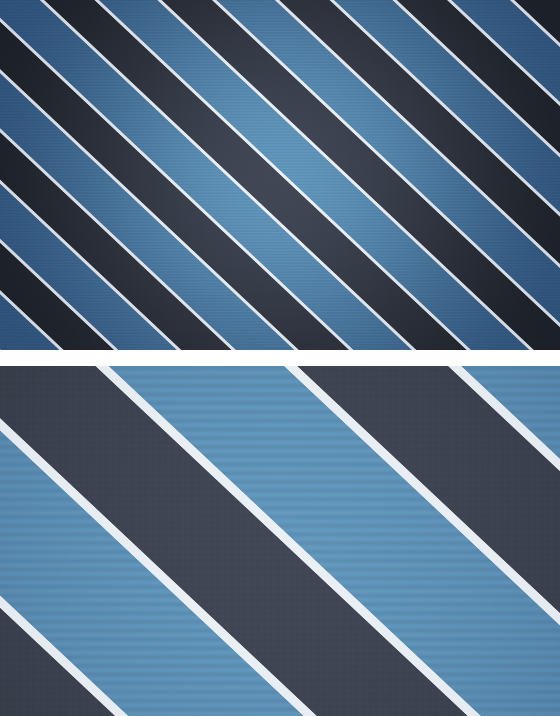
Top, the full canvas; bottom, a detail of the centre.
This pattern is drawn by a Shadertoy shader. Its source:

```glsl
// Coverage of a shape from its signed distance, with one pixel of smoothing
float coverage(float dist, float pixel) {
    return 1.0 - smoothstep(-0.5 * pixel, 0.5 * pixel, dist);
}

void mainImage(out vec4 fragColor, in vec2 fragCoord) {
    float pixel = 1.0 / iResolution.y;
    vec2 p = fragCoord * pixel;
    vec2 center = 0.5 * iResolution.xy * pixel;

    // Diagonal coordinate, folded around the middle of each dark band
    float period = 0.3358;
    float slant = 1.0635;
    float across = p.x - slant * (1.0 - p.y) - 0.1979;
    float fromBand = abs(fract(across / period + 0.5) - 0.5) * period;
    float edge = (fromBand - 0.0781) / length(vec2(1.0, slant));

    // Soft light falling off from the center
    float falloff = smoothstep(0.0, 0.93, length(p - center));
    vec3 blue = mix(vec3(0.39, 0.60, 0.75), vec3(0.19, 0.33, 0.49), falloff);
    vec3 dark = mix(vec3(0.26, 0.28, 0.34), vec3(0.11, 0.13, 0.16), falloff);
    vec3 white = mix(vec3(0.92, 0.94, 0.96), vec3(0.82, 0.84, 0.88), falloff);

    // Fine horizontal ribs on blue and a faint weave on dark, faded when too small
    float detail = smoothstep(150.0, 300.0, iResolution.y);
    float ribs = sin(p.y * 120.0 * 6.28318);
    float weave = sin((p.x + p.y) * 500.0) * sin((p.x - p.y) * 500.0);
    blue *= 0.97 + 0.035 * detail * ribs;
    dark *= 0.99 + 0.025 * detail * weave;

    // Bands, then the pale piping along their borders
    vec3 color = mix(blue, dark, coverage(edge, pixel));
    color = mix(color, white, coverage(abs(edge) - 0.0043, pixel));
    fragColor = vec4(color, 1.0);
}
```
